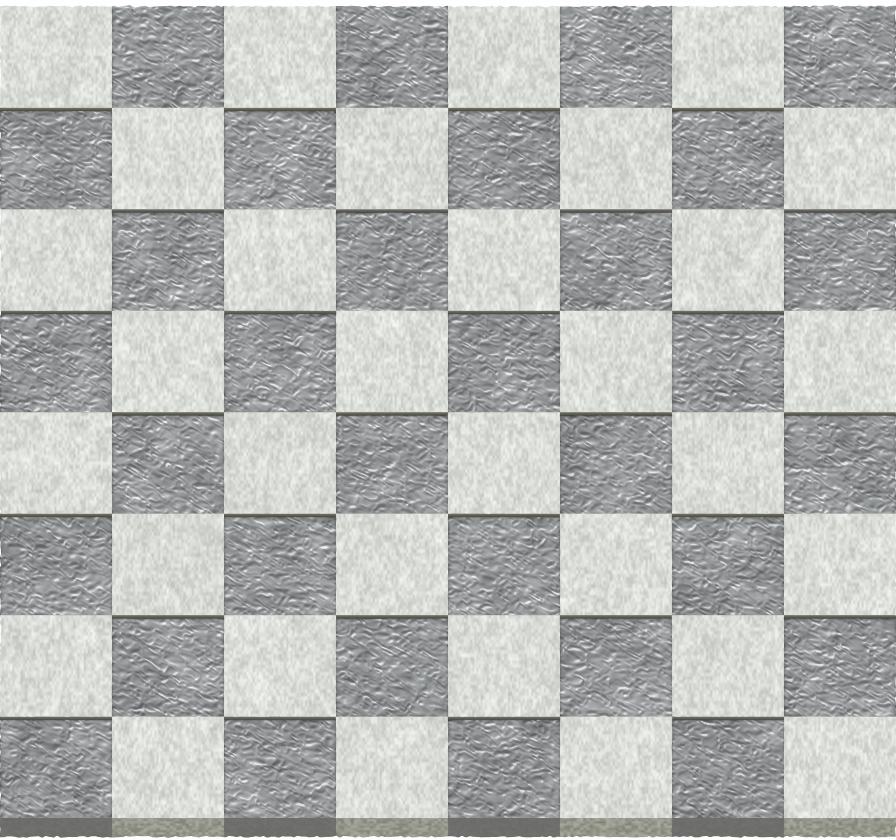
Reproduce this pattern procedurally as a Shadertoy shader.

```glsl
// Raised checkerboard of pale felt tiles and sunken grey leather tiles, with a front lip.

#define TILES 8.0          // tiles across and down
#define TOP_GAP 0.0075     // margin above the board, in canvas heights
#define ROW_HEIGHT 0.1208  // tile height, in canvas heights
#define FRONT_LIP 0.185    // height of the front lip, in tiles
#define LEDGE 0.032        // height of the shaded ledge, in tiles
#define FRAY 0.02          // raggedness of the outer edge, in tiles
#define LEATHER_RELIEF 0.42
#define FELT_CONTRAST 0.12
#define LEATHER vec3(0.578, 0.587, 0.591)
#define FELT vec3(0.852, 0.862, 0.842)
#define LEDGE_COLOR vec3(0.42, 0.42, 0.38)
#define PAPER vec3(0.995)

// Integer hash of a lattice point, 0 to 1
float hash(vec2 p) {
    uvec2 q = uvec2(ivec2(floor(p)));
    uint h = q.x * 1597334677u ^ q.y * 3812015801u;
    h = (h ^ (h >> 15)) * 2246822519u;
    h = (h ^ (h >> 13)) * 3266489917u;
    return float((h ^ (h >> 16)) >> 8) / 16777216.0;
}

float noise(vec2 p) {
    vec2 i = floor(p), f = fract(p);
    f = f * f * (3.0 - 2.0 * f);
    return mix(mix(hash(i), hash(i + vec2(1, 0)), f.x),
               mix(hash(i + vec2(0, 1)), hash(i + vec2(1, 1)), f.x), f.y);
}

// Wrinkled height field; each layer is turned to hide the lattice
float leatherHeight(vec2 p) {
    const mat2 turn = mat2(0.8, 0.6, -0.6, 0.8);
    p += 1.1 * vec2(noise(p * 0.5 + 31.0), noise(p * 0.5 + 77.0));
    vec2 q = turn * p;
    float fold = 1.0 - abs(2.0 * noise(q) - 1.0);
    return 0.40 * fold + 0.45 * noise(turn * q * 0.8 + 9.0) + 0.2 * noise(p * 1.3 + 17.0);
}

// Leather lit from above, with pale glints on the crests
vec3 leather(vec2 grain) {
    vec2 p = grain * vec2(150.0, 240.0) + vec2(0.0, grain.x * 40.0);
    float slope = leatherHeight(p) - leatherHeight(p + vec2(-0.2, 0.65));
    float glint = smoothstep(0.14, 0.45, slope);
    float mottle = noise(grain * vec2(60.0, 80.0)) + noise(grain * 28.0 + 5.0) - 1.0;
    return LEATHER + LEATHER_RELIEF * clamp(slope, -0.35, 0.4)
         + 0.13 * glint + 0.085 * mottle;
}

// Felt with short upright fibres
vec3 felt(vec2 grain) {
    float fibre = noise(grain * vec2(400.0, 240.0)) - 0.5;
    float clump = noise(grain * vec2(210.0, 120.0) + 40.0) - 0.5;
    float cloud = noise(grain * vec2(75.0, 50.0) + 80.0) - 0.5;
    return FELT + FELT_CONTRAST * (fibre + 0.65 * clump + 0.4 * cloud) * vec3(1.0, 0.97, 1.04);
}

// Alternates +1 and -1 on unit cells, with smoothed steps
float squareWave(float x, float pixel) {
    float ramp = abs(mod(x - 0.5, 2.0) - 1.0) - 0.5;
    return clamp(2.0 * ramp / pixel, -1.0, 1.0);
}

// Smoothed coverage of the positive side of an edge
float cover(float d, float pixel) {
    return clamp(d / pixel + 0.5, 0.0, 1.0);
}

void mainImage(out vec4 fragColor, in vec2 fragCoord) {
    // Tile coordinates, counted from the upper left
    vec2 uv = fragCoord / iResolution.xy;
    vec2 cell = vec2(uv.x * TILES, (1.0 - uv.y - TOP_GAP) / ROW_HEIGHT);
    vec2 pixel = vec2(TILES, 1.0 / ROW_HEIGHT) / iResolution.xy;
    vec2 grain = fragCoord / iResolution.y;
    vec2 fray = FRAY * (vec2(noise(grain * 220.0), noise(grain * 220.0 + 60.0)) - 0.5);

    // Checker sign, held constant past the border tiles
    vec2 inner = clamp(cell + vec2(0.25 * fray.x, 0.0), 0.5, TILES - 0.5);
    float sunken = 0.5 - 0.5 * squareWave(inner.x, pixel.x) * squareWave(inner.y, pixel.y);

    // Each tile takes its own patch of material
    vec2 tile = floor(cell);
    vec2 patchGrain = grain + 4.0 * vec2(hash(tile), hash(tile + 50.0));
    vec3 pale = felt(patchGrain) + 0.012 * (hash(tile + 90.0) - 0.5);
    vec3 dark = leather(patchGrain);

    // Shadows inside the sunken tiles
    vec2 f = fract(cell);
    float belowFirst = step(1.0, cell.y);
    float side = 0.28 * exp(-f.x / 0.011) + 0.22 * exp(-(1.0 - f.x) / 0.011);
    float drop = 0.35 * belowFirst * exp(-max(f.y - LEDGE, 0.0) / 0.012);
    dark *= (1.0 - side) * (1.0 - drop);
    vec3 ledge = LEDGE_COLOR * (1.1 - 0.4 * f.y / LEDGE);
    dark = mix(dark, ledge, belowFirst * cover(LEDGE - f.y, pixel.y));
    vec3 color = mix(pale, dark, sunken);

    // Front lip below the last row
    float speckle = noise(grain * vec2(260.0, 380.0)) - 0.5;
    vec3 lip = mix(vec3(0.58, 0.59, 0.54) + 0.16 * speckle,
                   vec3(0.43, 0.43, 0.42) + 0.03 * speckle, sunken);
    color = mix(color, lip, cover(cell.y - TILES, pixel.y));

    // Ragged outer edge
    vec2 low = cell + fray;
    vec2 high = vec2(TILES, TILES + FRONT_LIP) - cell + fray;
    float board = cover(low.x, pixel.x) * cover(low.y, pixel.y)
                * cover(high.x, pixel.x) * cover(high.y, pixel.y);
    fragColor = vec4(mix(PAPER, clamp(color, 0.0, 1.0), board), 1.0);
}
```
